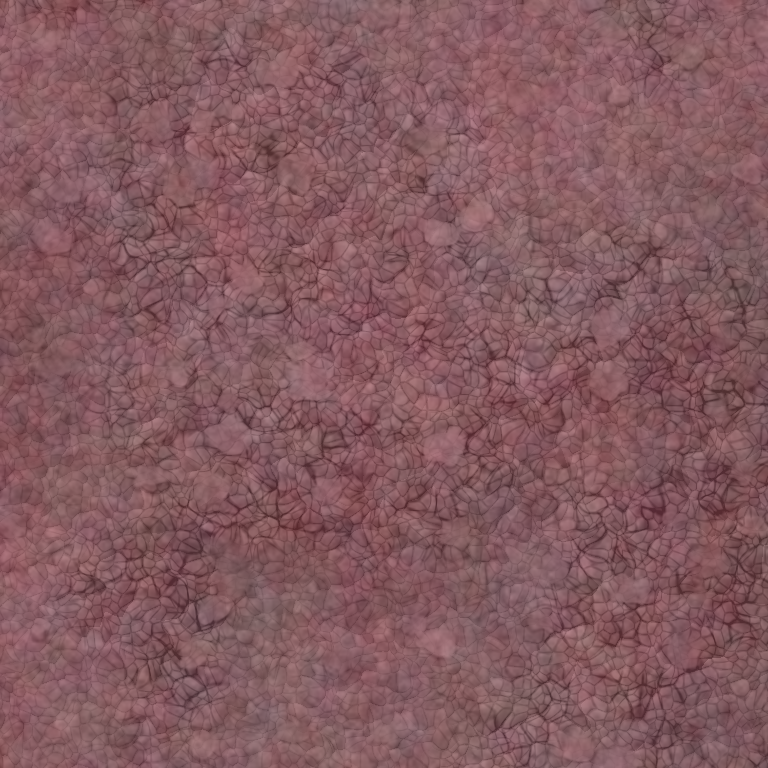
Write a three.js fragment shader that draws this texture.

```glsl
// Dusty red-mauve gravelly ground: two sizes of packed grains with patchy dark crevices,
// a scatter of larger worn stones, and fine grit. All layers add up to one tone value,
// which shifts a mid colour from dark to light; broad noise drifts the hue.
varying vec2 vUv;

float hash(vec2 p) {
  return fract(sin(dot(p, vec2(127.1, 311.7))) * 43758.5453);
}

vec2 hash2(vec2 p) {
  return vec2(hash(p), hash(p + 57.3));
}

float noise(vec2 p) {
  vec2 i = floor(p);
  vec2 f = fract(p);
  f = f * f * (3.0 - 2.0 * f);
  return mix(mix(hash(i), hash(i + vec2(1.0, 0.0)), f.x),
             mix(hash(i + vec2(0.0, 1.0)), hash(i + vec2(1.0, 1.0)), f.x), f.y);
}

float fbm(vec2 p) {
  float sum = 0.0;
  float amp = 0.5;
  for (int i = 0; i < 4; i++) {
    sum += amp * noise(p);
    p = mat2(0.8, 0.6, -0.6, 0.8) * p * 2.03 + 17.1;
    amp *= 0.5;
  }
  return sum / 0.9375;
}

// Packed grains: x = gap to the neighbour, y = random shade, z = light from the upper left
vec3 grains(vec2 p) {
  vec2 cell = floor(p);
  vec2 toNearest = vec2(0.0);
  float near = 8.0;
  float second = 8.0;
  float shade = 0.0;
  for (int y = -1; y <= 1; y++) {
    for (int x = -1; x <= 1; x++) {
      vec2 id = cell + vec2(float(x), float(y));
      vec2 offset = p - id - hash2(id);
      float d = length(offset);
      if (d < near) {
        second = near;
        near = d;
        toNearest = offset;
        shade = hash(id + 9.7);
      } else {
        second = min(second, d);
      }
    }
  }
  return vec3(second - near, shade, dot(toNearest, vec2(-0.5, 0.8)));
}

// Sparse larger stones: x = coverage, y = dark rim, z = random shade
vec3 stones(vec2 p) {
  vec2 cell = floor(p);
  vec3 result = vec3(0.0);
  for (int y = -1; y <= 1; y++) {
    for (int x = -1; x <= 1; x++) {
      vec2 id = cell + vec2(float(x), float(y));
      vec2 offset = p - id - hash2(id + 3.1);
      float present = step(0.74, hash(id + 21.4));
      float radius = mix(0.2, 0.46, hash(id + 33.8));
      float d = length(offset * vec2(1.0, 1.15)) - radius + 0.3 * (noise(p * 4.0) - 0.5);
      float body = present * smoothstep(0.05, -0.06, d);
      float rim = present * smoothstep(0.09, 0.0, abs(d - 0.04)) * smoothstep(0.25, -0.25, offset.y);
      if (body > result.x) result.z = hash(id + 45.2);
      result.x = max(result.x, body);
      result.y = max(result.y, rim);
    }
  }
  return result;
}

void main() {
  vec2 uv = vUv;
  vec2 warp = vec2(noise(uv * 38.0), noise(uv * 38.0 + 71.0)) - 0.5;
  vec2 p = uv + warp * 0.016;

  // Where the ground is coarse and cracked rather than dusty
  float coarse = smoothstep(0.34, 0.64, fbm(uv * 5.0 + 4.0));

  vec3 big = grains(p * 36.0);
  vec3 small = grains(p * 74.0 + 13.0);
  vec3 stone = stones(uv * 17.0);
  float open = 1.0 - 0.75 * stone.x;

  // Crevices break up along their length
  float broken = smoothstep(0.3, 0.7, noise(uv * 29.0 + 8.0));
  float bigCrack = smoothstep(0.2, 0.0, big.x) * broken * mix(0.3, 1.25, coarse);
  float smallCrack = smoothstep(0.3, 0.0, small.x) * mix(0.4, 0.8, coarse);

  float tone = 0.24;
  tone -= (bigCrack + smallCrack) * open;
  tone += ((big.y - 0.5) * 0.55 + big.z * 0.5) * mix(0.3, 1.0, coarse) * open;
  tone += ((small.y - 0.5) * 0.5 + small.z * 0.35) * open;
  tone += stone.x * mix(-0.1, 0.4, stone.z) - stone.y * 0.45;

  // Broad light and dark areas, then fine grit
  tone += (fbm(uv * 4.0 + 31.0) - 0.5) * 1.3;
  tone += (noise(uv * 62.0 + 5.0) - 0.5) * 0.5;
  tone += (noise(uv * 135.0) - 0.5) * 0.75;
  tone += (noise(uv * 230.0 + 19.0) - 0.5) * 0.4;
  tone = clamp(tone, -1.7, 1.5);

  vec3 color = vec3(0.515, 0.355, 0.375) + tone * vec3(0.112, 0.104, 0.104);

  // Hue drifts between rose and grey-brown
  float rose = (fbm(uv * 6.0 + 52.0) - 0.5) * 1.3 + (noise(uv * 42.0 + 90.0) - 0.5) * 0.6;
  color += rose * vec3(0.05, -0.04, -0.025);
  color += (noise(uv * 26.0 + 63.0) - 0.5) * vec3(0.008, 0.008, -0.028);
  gl_FragColor = vec4(color, 1.0);
}
```
